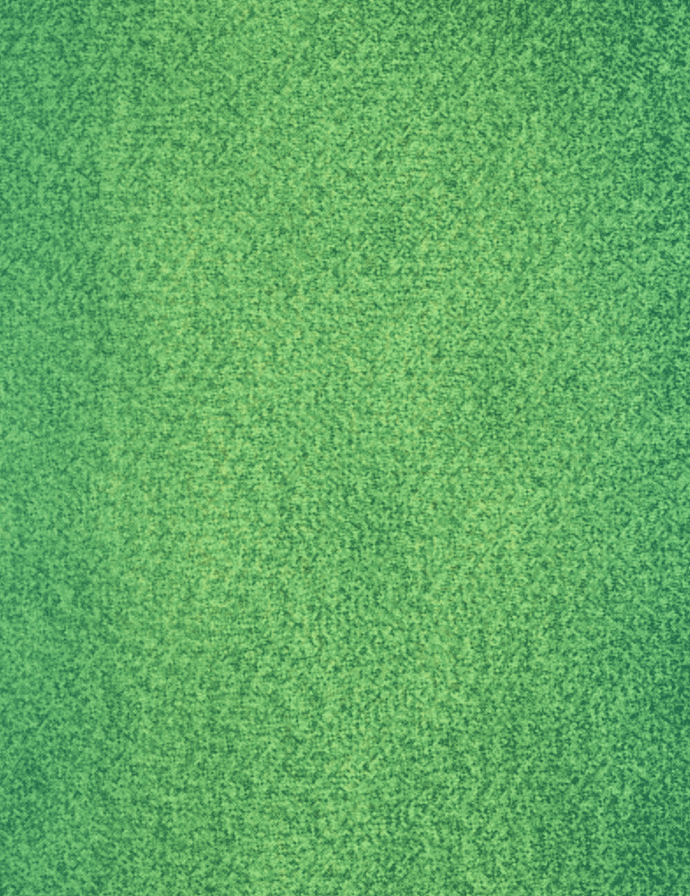
Write a Shadertoy shader that draws this texture.

```glsl
// Short green turf seen from above: fine grain, soft worn patches and faint upright tracks.

const vec3 SHADE_GREEN = vec3(0.165, 0.435, 0.265);
const vec3 TURF_GREEN  = vec3(0.385, 0.690, 0.385);
const vec3 LIGHT_GREEN = vec3(0.595, 0.855, 0.515);
const vec3 DRY_TINT    = vec3(0.085, 0.010, -0.015);
const vec3 COOL_TINT   = vec3(-0.035, 0.000, 0.045);

float hash(vec2 p) {
    return fract(sin(dot(p, vec2(127.1, 311.7))) * 43758.5453);
}

// Smooth value noise from 0 to 1
float noise(vec2 p) {
    vec2 cell = floor(p);
    vec2 f = fract(p);
    f = f * f * (3.0 - 2.0 * f);
    float low  = mix(hash(cell), hash(cell + vec2(1.0, 0.0)), f.x);
    float high = mix(hash(cell + vec2(0.0, 1.0)), hash(cell + vec2(1.0, 1.0)), f.x);
    return mix(low, high, f.y);
}

// Layered noise centred on zero
float cloud(vec2 p) {
    float sum = 0.0;
    float weight = 0.5;
    for (int i = 0; i < 4; i++) {
        sum += weight * (noise(p) - 0.5);
        p = p * 2.1 + vec2(17.3, 9.1);
        weight *= 0.62;
    }
    return sum;
}

// Blade-sized speckle centred on zero
float grain(vec2 p) {
    vec2 turned = mat2(0.8, 0.6, -0.6, 0.8) * p;
    float tufts  = noise(turned * 290.0) - 0.5;
    float blades = noise(p * 510.0 + 37.0) - 0.5;
    return 0.78 * tufts + 0.46 * blades;
}

// Faint curved upright lines, each fading at its ends
float tracks(vec2 p, float spacing, float width) {
    float sum = 0.0;
    for (int i = 0; i < 5; i++) {
        float id = float(i);
        float seed = hash(vec2(id, 4.0));
        float middle = 0.68 - 0.3 * seed;
        float bend = 0.12 * (seed - 0.4) * (p.y - middle) * (p.y - middle);
        float x = 0.13 + spacing * id + bend + 0.012 * (noise(vec2(p.y * 5.0, id)) - 0.5);
        float fade = 1.0 - smoothstep(0.12, 0.34, abs(p.y - middle));
        float broken = smoothstep(0.2, 0.7, noise(vec2(id * 7.0, p.y * 14.0)));
        float d = (p.x - x) / width;
        sum += exp(-d * d) * fade * broken / (1.0 + 0.5 * id);
    }
    return sum;
}

// Light pool that falls off towards the edges
float pool(vec2 p, vec2 centre) {
    vec2 d = (p - centre) * vec2(1.5, 1.0);
    return 0.10 - 0.46 * dot(d, d);
}

vec3 turfColor(float tone) {
    vec3 lower = mix(SHADE_GREEN, TURF_GREEN, clamp(tone * 2.0, 0.0, 1.0));
    return mix(lower, LIGHT_GREEN, clamp(tone * 2.0 - 1.0, 0.0, 1.0));
}

void mainImage(out vec4 fragColor, in vec2 fragCoord) {
    vec2 p = fragCoord / iResolution.y;
    float across = fragCoord.x / iResolution.x;

    // Broad light, patches and brushed streaks
    float patches = cloud(p * vec2(9.0, 5.0) + 3.0);
    float streaks = cloud(p * vec2(38.0, 7.0) + 21.0);
    float tone = 0.5 + pool(p, vec2(0.34, 0.52));
    tone += 0.24 * patches + 0.18 * streaks + 0.13 * tracks(p, 0.12, 0.004);

    // Grain is softer on the left
    float speckle = grain(p) * mix(0.82, 1.12, smoothstep(0.0, 0.5, across));
    vec3 color = turfColor(tone + speckle);

    // Dry yellow flecks and cooler edges
    float dryness = smoothstep(0.5, 0.8, noise(p * 210.0 + 71.0)) * smoothstep(0.4, 0.75, tone);
    float edge = smoothstep(0.2, 0.5, abs(across - 0.5));
    color += DRY_TINT * dryness + COOL_TINT * edge * 0.6;

    fragColor = vec4(clamp(color, 0.0, 1.0), 1.0);
}
```
